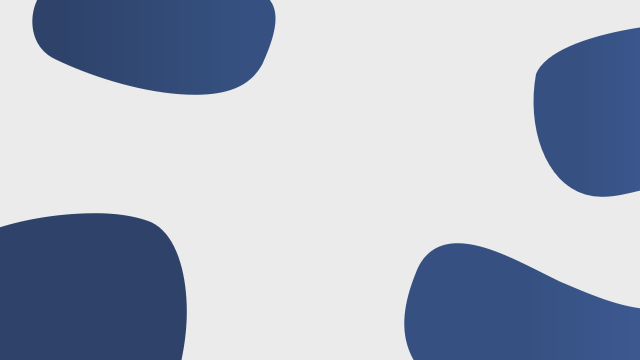
A Shadertoy shader for this background:

```glsl
// Four smooth navy-to-blue blobs resting on the edges of a pale grey canvas.

const vec2 CANVAS = vec2(16.0, 9.0);
const vec3 PAPER = vec3(0.922);
const vec3 NAVY  = vec3(0.180, 0.260, 0.415);
const vec3 BLUE  = vec3(0.212, 0.318, 0.507);
const vec3 AZURE = vec3(0.238, 0.348, 0.570);
const int CURVES = 5;         // cubic curves in each closed outline
const int STEPS = 18;         // straight pieces in each curve

// Left and right ends of each colour ramp
const vec2 TOP_RAMP    = vec2(1.4, 6.3);
const vec2 RIGHT_RAMP  = vec2(14.6, 16.8);
const vec2 BOTTOM_RAMP = vec2(13.3, 16.2);

// Outlines: an anchor followed by two handles, for each curve
const vec2 TOP_BLOB[15] = vec2[15](
    vec2(0.96, 9.06), vec2(0.69, 8.58), vec2(0.75, 7.81),
    vec2(1.38, 7.52), vec2(2.33, 7.06), vec2(3.71, 6.63),
    vec2(4.88, 6.63), vec2(5.79, 6.63), vec2(6.29, 6.90),
    vec2(6.56, 7.40), vec2(6.83, 8.00), vec2(7.06, 8.67),
    vec2(6.71, 9.04), vec2(6.25, 9.63), vec2(1.46, 9.83));
const vec2 RIGHT_BLOB[15] = vec2[15](
    vec2(16.25, 8.35), vec2(14.90, 8.17), vec2(13.65, 7.77),
    vec2(13.40, 7.15), vec2(13.13, 5.67), vec2(13.75, 4.08),
    vec2(15.04, 4.08), vec2(15.46, 4.08), vec2(15.77, 4.19),
    vec2(16.25, 4.29), vec2(16.67, 4.38), vec2(17.90, 5.00),
    vec2(17.90, 6.30), vec2(17.90, 7.50), vec2(16.70, 8.40));
const vec2 LEFT_BLOB[15] = vec2[15](
    vec2(-0.21, 3.25), vec2(0.63, 3.54), vec2(1.56, 3.67),
    vec2(2.40, 3.67), vec2(2.96, 3.67), vec2(3.46, 3.58),
    vec2(3.79, 3.44), vec2(4.40, 3.15), vec2(4.67, 2.19),
    vec2(4.67, 1.21), vec2(4.67, 0.73), vec2(4.60, 0.27),
    vec2(4.50, -0.17), vec2(3.96, -2.67), vec2(-4.17, -2.67));
const vec2 BOTTOM_BLOB[15] = vec2[15](
    vec2(10.40, -0.10), vec2(9.96, 0.58), vec2(10.06, 1.35),
    vec2(10.40, 2.19), vec2(10.58, 2.67), vec2(10.94, 2.92),
    vec2(11.44, 2.92), vec2(12.21, 2.92), vec2(13.13, 2.38),
    vec2(14.00, 1.96), vec2(14.69, 1.67), vec2(15.48, 1.31),
    vec2(16.25, 1.27), vec2(18.75, -2.67), vec2(11.67, -2.25));

vec2 cubic(vec2 a, vec2 b, vec2 c, vec2 d, float t) {
    float s = 1.0 - t;
    return s * s * s * a + 3.0 * s * t * (s * b + t * c) + t * t * t * d;
}

// Signed distance to a closed outline, negative inside
float blobDistance(vec2 p, vec2 path[15]) {
    float nearest = 1e6;
    float side = 1.0;
    vec2 from = path[0];
    for (int i = 0; i < CURVES; i++) {
        int k = 3 * i;
        vec2 next = path[(k + 3) % 15];
        for (int j = 1; j <= STEPS; j++) {
            float t = float(j) / float(STEPS);
            vec2 to = cubic(path[k], path[k + 1], path[k + 2], next, t);
            vec2 edge = to - from;
            vec2 rel = p - from;
            vec2 gap = rel - edge * clamp(dot(rel, edge) / dot(edge, edge), 0.0, 1.0);
            nearest = min(nearest, dot(gap, gap));

            // Flip sides at each crossing of a horizontal ray
            if ((from.y > p.y) != (to.y > p.y)
                && rel.x < edge.x * rel.y / edge.y) side = -side;
            from = to;
        }
    }
    return side * sqrt(nearest);
}

float ramp(float x, vec2 ends) {
    return clamp((x - ends.x) / (ends.y - ends.x), 0.0, 1.0);
}

void paint(inout vec3 color, vec3 ink, float dist, float pixel) {
    color = mix(color, ink, clamp(0.5 - dist / pixel, 0.0, 1.0));
}

void mainImage(out vec4 fragColor, in vec2 fragCoord) {
    vec2 p = fragCoord / iResolution.xy * CANVAS;
    float pixel = CANVAS.y / iResolution.y;

    vec3 color = PAPER;
    paint(color, mix(NAVY, BLUE, ramp(p.x, TOP_RAMP)),
          blobDistance(p, TOP_BLOB), pixel);
    paint(color, mix(BLUE, AZURE, ramp(p.x, RIGHT_RAMP)),
          blobDistance(p, RIGHT_BLOB), pixel);
    paint(color, NAVY, blobDistance(p, LEFT_BLOB), pixel);
    paint(color, mix(BLUE, AZURE, ramp(p.x, BOTTOM_RAMP)),
          blobDistance(p, BOTTOM_BLOB), pixel);

    fragColor = vec4(color, 1.0);
}
```
